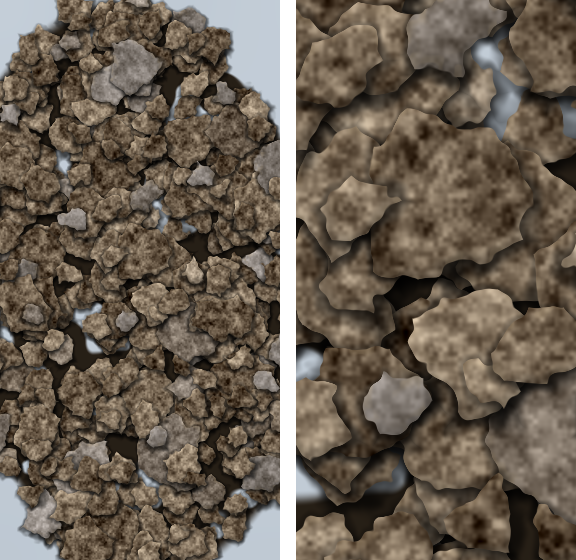
Left, the full canvas; right, a detail of the centre.
Give the GLSL for this texture, as a WebGL 2 fragment shader.

```glsl
#version 300 es
precision highp float;

uniform vec2 u_resolution;
out vec4 fragColor;

const float TAU = 6.2831853;
const int LAYERS = 6;
const int SIDES = 6;

float hash(vec2 p) {
    return fract(sin(dot(p, vec2(12.9898, 78.233))) * 43758.5453);
}

float noise(vec2 p) {
    vec2 i = floor(p);
    vec2 f = fract(p);
    f = f * f * (3.0 - 2.0 * f);
    float low = mix(hash(i), hash(i + vec2(1, 0)), f.x);
    float high = mix(hash(i + vec2(0, 1)), hash(i + vec2(1, 1)), f.x);
    return mix(low, high, f.y);
}

float fbm(vec2 p) {
    float sum = 0.0;
    float weight = 0.4;
    for (int i = 0; i < 3; i++) {
        sum += weight * noise(p);
        p = p * 2.03 + 17.1;
        weight *= 0.83;
    }
    return sum;
}

// Depth inside the heap, negative on the bare table
float heapDepth(vec2 p) {
    vec2 q = p - vec2(0.5, 1.0);
    float top = 1.04 - 1.5 * q.x * q.x - 0.2 * q.x;
    float bottom = -1.12 + 1.6 * q.x * q.x - 0.1 * q.x;
    return min(top - q.y, q.y - bottom);
}

// Irregular polygon made of randomly placed straight sides
float flakeDistance(vec2 local, vec2 seed, float radius) {
    float turn = hash(seed + 3.3);
    float d = -1.0;
    for (int k = 0; k < SIDES; k++) {
        vec2 key = seed + float(k) * vec2(1.7, 2.9);
        float angle = (float(k) + turn + 0.5 * hash(key)) * TAU / float(SIDES);
        float reach = radius * (0.72 + 0.5 * hash(key + 7.7));
        d = max(d, dot(local, vec2(cos(angle), sin(angle))) - reach);
    }
    return d;
}

// Crumbly brown surface, sometimes smooth and greyish
vec3 flakeColor(vec2 p, vec2 local, vec2 seed, float d) {
    float tint = hash(seed + 5.1) - 0.5;
    float grey = smoothstep(0.8, 0.95, hash(seed + 9.4));
    float grain = fbm(p * 42.0 + seed) - 0.5;
    float mottle = noise(p * 19.0 + seed * 2.0) - 0.5;
    float tone = 0.5 + grain * mix(1.9, 1.2, grey) + 0.3 * mottle + 0.5 * tint;
    vec3 brown = mix(vec3(0.25, 0.19, 0.13), vec3(0.66, 0.59, 0.50), tone);
    vec3 slate = mix(vec3(0.36, 0.33, 0.30), vec3(0.71, 0.68, 0.66), tone);
    vec3 color = mix(brown, slate, grey);

    float rim = smoothstep(-0.016, 0.0, d);
    float facing = dot(local, vec2(-0.4, 0.9)) / (length(local) + 0.001);
    float crumbs = smoothstep(0.45, 0.75, noise(p * 95.0));
    color = mix(color, vec3(0.62, 0.55, 0.44), 0.35 * rim * crumbs);
    return color * (1.0 + rim * (0.2 * facing - 0.06));
}

// One scattered sheet of flakes laid over what lies below
vec3 layFlakes(vec3 below, vec2 p, float size, float share, float layer, float pixel) {
    vec3 color = below;
    vec2 shift = vec2(layer * 5.3, layer * 3.1);
    vec2 rough = vec2(noise(p * 24.0 + shift), noise(p * 24.0 - shift)) - 0.5;
    vec2 ragged = vec2(noise(p * 75.0 + shift), noise(p * 75.0 - shift)) - 0.5;
    vec2 bent = p + 0.026 * rough + 0.010 * ragged;
    vec2 home = floor(p / size);

    for (int j = -1; j <= 1; j++) {
        for (int i = -1; i <= 1; i++) {
            vec2 cell = home + vec2(i, j);
            vec2 seed = cell + layer * vec2(17.3, 31.7);
            vec2 jitter = vec2(hash(seed), hash(seed + 1.9)) - 0.5;
            vec2 center = (cell + 0.5 + 0.7 * jitter) * size;
            float radius = size * mix(0.4, 0.6, hash(seed + 4.6));
            vec2 local = bent - center;
            bool absent = hash(seed + 6.2) > share || heapDepth(center) < 0.6 * radius;
            if (absent || length(local) > 1.1 * size) continue;

            float d = flakeDistance(local, seed, radius);
            float facing = dot(local, vec2(0.4, -0.9)) / (length(local) + 0.001);
            float shadow = 1.0 - smoothstep(0.0, 0.017 + 0.007 * facing, d);
            color *= 1.0 - shadow * (0.48 + 0.24 * facing);
            float cover = 1.0 - smoothstep(-pixel, pixel, d);
            if (cover > 0.0) color = mix(color, flakeColor(p, local, seed, d), cover);
        }
    }
    return color;
}

void main() {
    float pixel = 2.0 / u_resolution.y;
    vec2 p = gl_FragCoord.xy * pixel;

    // Pale table, dark hollows and a few bright openings
    vec3 table = vec3(0.76, 0.80, 0.84) + 0.03 * (noise(p * 2.0) - 0.5);
    float inside = smoothstep(0.02, 0.09, heapDepth(p));
    float opening = smoothstep(0.68, 0.76, noise(p * 9.0));
    vec3 color = mix(table, vec3(0.15, 0.12, 0.085), inside * (1.0 - opening));

    // Sheets of mixed sizes from bottom to top
    float sizes[LAYERS] = float[](0.10, 0.16, 0.24, 0.12, 0.19, 0.075);
    float shares[LAYERS] = float[](0.95, 0.65, 0.42, 0.40, 0.22, 0.22);
    for (int i = 0; i < LAYERS; i++) {
        color = layFlakes(color, p, sizes[i], shares[i], float(i) + 1.0, 0.7 * pixel);
    }
    fragColor = vec4(color, 1.0);
}
```
